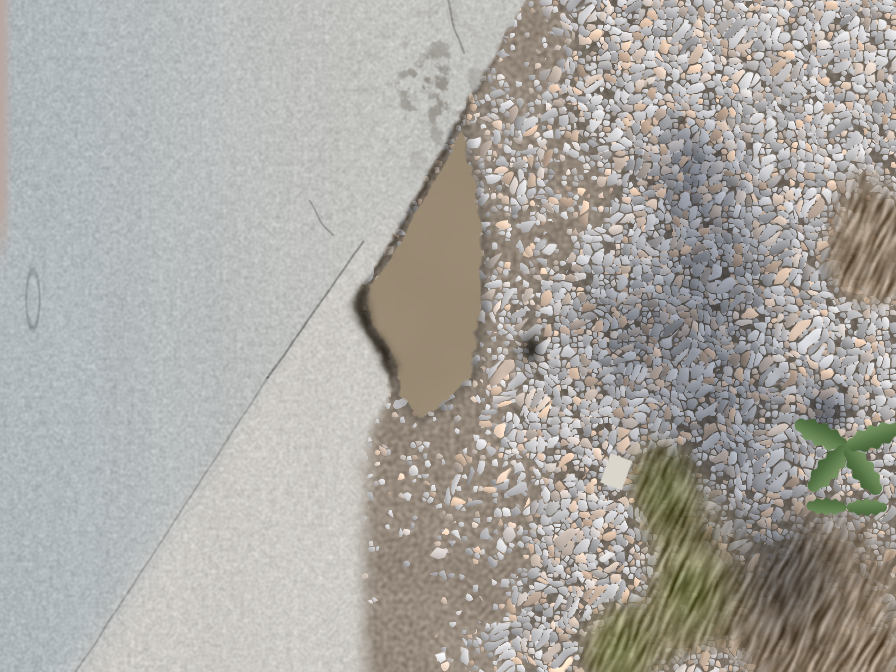
A Shadertoy shader for this texture:

```glsl
vec2 hash2(vec2 p) {
  vec3 q = fract(p.xyx * vec3(.1031, .103, .0973));
  q += dot(q, q.yzx + 33.33);
  return fract((q.xx + q.yz) * q.zy);
}

float corner(vec2 cell, vec2 o, vec2 f) {
  return dot(hash2(cell + o) * 2. - 1., f - o);
}

float noise(vec2 p) {
  vec2 i = floor(p), f = fract(p), u = f * f * (3. - 2. * f), e = vec2(1, 0);
  return mix(mix(corner(i, e.yy, f), corner(i, e, f), u.x),
             mix(corner(i, e.yx, f), corner(i, e.xx, f), u.x), u.y);
}

float fbm(vec2 p) {
  float sum = 0., amp = .6;
  for (int i = 0; i < 4; i++) {
    sum += amp * noise(p);
    p = mat2(1.6, 1.2, -1.2, 1.6) * p + 7.3;
    amp *= .55;
  }
  return sum;
}

// Soft spot, a little taller than wide
float blob(vec2 p, float x, float y, float r) {
  vec2 q = (p - vec2(x, y)) / vec2(r, r * 1.25);
  return exp(-dot(q, q));
}

float crack(vec2 p, vec2 a, vec2 b, float soft) {
  vec2 ab = b - a, r = p - a;
  float d = length(r - ab * clamp(dot(r, ab) / dot(ab, ab), 0., 1.));
  return 1. - smoothstep(0., soft, d);
}

// Left border of the broken ground at a height
float roadEdge(float y) {
  return .543 + .036 * exp(-pow((y - .43) / .07, 2.))
    - .014 * exp(-pow((y - .54) / .04, 2.)) + .56 * max(y - .575, 0.);
}

// Packed stones: colour and coverage
vec4 pebbles(vec2 p, float scale, float density, float aa) {
  vec2 q = p * scale, cell = floor(q), id = cell, offset = vec2(0);
  float near = 9., second = 9.;
  for (int k = 0; k < 9; k++) {
    vec2 c = cell + vec2(k % 3 - 1, k / 3 - 1);
    vec2 r = q - c - .15 - .7 * hash2(c);
    float d = length(r * (.8 + .45 * hash2(c + 31.)));
    if (d < near) { second = near; near = d; id = c; offset = r; }
    else second = min(second, d);
  }
  vec2 rnd = hash2(id + 71.);
  float soft = aa * scale;
  float body = smoothstep(.04, .12 + soft, second - near)
    * (1. - smoothstep(.62 - soft, .62 + soft, near));
  vec3 tint = mix(vec3(.77, .77, .78), vec3(.86, .75, .66), smoothstep(.55, 1., rnd.y));
  tint *= .82 + .32 * hash2(id + 13.).x + .25 * dot(offset, vec2(.6, .8));
  return vec4(tint, body * step(rnd.x, density));
}

vec3 addLeaf(vec3 col, vec2 p, vec2 base, float angle, float len, float aa) {
  vec2 axis = vec2(cos(angle), sin(angle)), r = p - base;
  float t = dot(r, axis) / len, side = axis.x * r.y - axis.y * r.x;
  float rim = .22 * len * sqrt(max(4. * t * (1. - t), 0.)) * (.87 + .13 * sin(t * 28.));
  float mask = (1. - smoothstep(-aa, aa, abs(side) - rim)) * step(abs(t - .5), .5);
  vec3 green = mix(vec3(.27, .39, .22), vec3(.46, .58, .38), smoothstep(-.02, .02, side));
  return mix(col, green, mask);
}

vec3 asphalt(vec2 p, float aa) {
  float side = dot(p - vec2(.113, 0), vec2(.833, -.554));
  float soft = mix(.035, .006, smoothstep(.1, .5, p.y)), thin = .0015 + aa;
  vec3 col = mix(vec3(.69, .72, .735), vec3(.765, .765, .75), smoothstep(0., .6, p.x));
  float apron = smoothstep(-soft, soft, side) * (1. - smoothstep(.55, .75, p.y));
  col = mix(col, vec3(.8, .79, .77), apron);
  col += .03 * fbm(p * vec2(14, 3)) + .09 * noise(p * 190.) + .06 * noise(p * 85.);
  // Verge and stains
  float verge = (1. - smoothstep(0., .022, p.x)) * smoothstep(.58, .7, p.y);
  col = mix(col, vec3(.72, .66, .63), verge);
  float stain = blob(p, .64, .87, .07) * smoothstep(0., .18, fbm(p * 30.));
  col = mix(col, vec3(.53, .51, .48), .8 * stain);
  // Joint, cracks and worn ring
  vec2 w = p + .006 * noise(p * 32.), bend = vec2(.4, .44);
  col -= .24 * crack(w, vec2(.54, .64), bend, thin);
  col -= .13 * crack(w, bend, vec2(.113, 0), thin);
  col -= .18 * crack(w, vec2(.665, 1), vec2(.69, .92), thin);
  col -= .16 * crack(w, vec2(.46, .7), vec2(.495, .65), thin);
  float ring = abs(length((p - vec2(.049, .555)) / vec2(.01, .042)) - 1.) * .01;
  return col - .12 * (1. - smoothstep(0., thin, ring));
}

vec3 ground(vec2 p, float aa) {
  float patches = fbm(p * 9.);
  vec3 col = vec3(.58, .535, .485) + .1 * patches + .16 * noise(p * 130.);
  // Loose stones thicken away from the road
  float green = blob(p, .99, .27, .06) + blob(p, 1.03, .12, .06) + blob(p, .92, .03, .06);
  float grass = green + blob(p, 1.22, .07, .16) + blob(p, 1.3, .63, .08);
  float bare = blob(p, .87, .7, .07) + blob(p, .8, .93, .07) + .5 * blob(p, .62, .06, .12);
  float density = .18 + .7 * smoothstep(.64, .9, p.x + .25 * patches) - .6 * grass - .45 * bare;
  col *= 1. - .25 * smoothstep(.4, .8, density);
  vec4 small = pebbles(p, 108., density, aa);
  vec4 large = pebbles(p + .03 * noise(p * 20.), 66., density, aa);
  col = mix(mix(col, small.rgb, small.a), large.rgb, large.a);
  // Dry and green tufts
  float blade = noise(mat2(.9, .4, -.4, .9) * (p + .02 * patches) * vec2(150, 24));
  vec3 turf = mix(vec3(.53, .46, .38), vec3(.43, .44, .26), min(green, 1.)) + .55 * blade;
  col = mix(col, turf, .85 * smoothstep(.25, .75, grass + .5 * patches));
  // Cool cast shadows and a dark hollow
  float shade = .7 * blob(p, 1.03, .75, .06) + .75 * blob(p, 1.06, .6, .1)
    + .6 * blob(p, .93, .5, .07) + .75 * blob(p, 1.07, .38, .11)
    + blob(p, 1.17, .15, .08) + blob(p, 1.23, .39, .035);
  col *= mix(vec3(1), vec3(.63, .66, .71), min(shade, 1.));
  return col * (1. - .65 * blob(p, .79, .48, .016));
}

void mainImage(out vec4 fragColor, in vec2 fragCoord) {
  vec2 p = fragCoord / iResolution.y;
  float aa = 1. / iResolution.y, ragged = fbm(p * 28.);
  float beyond = p.x - roadEdge(p.y) + .012 * ragged;
  vec3 col = ground(p, aa);
  // Muddy water
  float right = .718 - .7 * pow(p.y - .6, 2.) - p.x;
  float bottom = p.y - .375 - .9 * abs(p.x - .63);
  float water = min(beyond - .014, min(right, bottom) + .018 * ragged);
  col *= 1. - .22 * exp(-pow(water / .013, 2.));
  vec3 mud = vec3(.6, .54, .455) + .03 * fbm(p * 7.);
  col = mix(col, mud, smoothstep(-aa, .003 + aa, water));
  // Road slab and its undercut lip
  float lip = smoothstep(.42, .46, p.y) * (1. - smoothstep(.55, .6, p.y));
  float upper = smoothstep(.56, .62, p.y) * (1. - smoothstep(.82, .98, p.y));
  float frayed = mix(.02, .003, smoothstep(.3, .44, p.y)) + aa;
  col = mix(asphalt(p, aa), col, smoothstep(-frayed, frayed, beyond));
  float rim = exp(-pow((beyond - .005) / (.005 + .006 * lip), 2.));
  col = mix(col, vec3(.2, .18, .15) + .2 * ragged, rim * max(.92 * lip, .5 * upper));
  // Pale block and broad leaves
  vec2 block = abs(mat2(.94, .34, -.34, .94) * (p - vec2(.917, .298))) - vec2(.017, .023);
  col = mix(col, vec3(.86, .84, .8), 1. - smoothstep(-aa, aa, max(block.x, block.y)));
  for (int i = 0; i < 4; i++)
    col = addLeaf(col, p, vec2(1.26, .335), 2.7 + 1.31 * float(i), .085, aa);
  for (int i = 0; i < 2; i++)
    col = addLeaf(col, p, vec2(1.26, .245), 3.1 * float(i), .06, aa);
  fragColor = vec4(clamp(col, 0., 1.), 1.);
}
```
